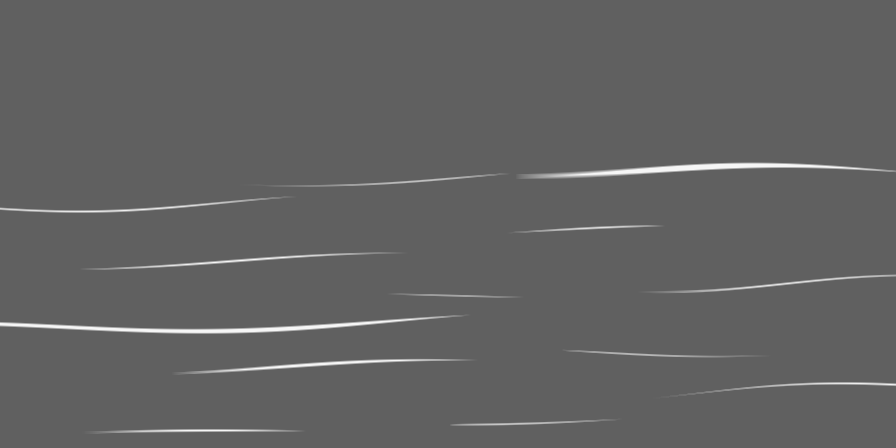
Give the GLSL for this background, as a Shadertoy shader.

```glsl
// Sparse white brush strokes drifting like ripples across flat grey.
#define STROKES 13
#define GROUND 0.378
#define INK 0.965
#define TOP 0.635
#define BOTTOM 0.02
#define THIN 0.0013
#define BOLD 0.0068
#define SOFT 0.0042
#define MIN_LENGTH 0.30
#define WAVE 0.015

const float PI = 3.14159265;

float hash(float n, float salt) {
    return fract(sin(n * 12.9898 + salt * 78.233) * 43758.5453);
}

// Coverage of a band of half width w by a box filter of the given size
float bandCoverage(float d, float w, float blur) {
    float covered = min(d + 0.5 * blur, w) - max(d - 0.5 * blur, -w);
    return clamp(covered / blur, 0.0, 1.0);
}

// One tapered, gently waving stroke; p is in canvas heights
float stroke(vec2 p, float id, float aspect) {
    // Only a few strokes of the series are bold
    float bold = pow(0.5 + 0.5 * cos(id * 6.0 * PI / 7.0), 6.0);
    float len = MIN_LENGTH + 1.1 * pow(hash(id, 1.0), 1.5) + 0.45 * bold;

    // Spread evenly down the canvas and by the golden ratio across it
    float row = (id + 0.7 * (hash(id, 2.0) - 0.5)) / float(STROKES - 1);
    vec2 center = vec2(aspect * fract(0.8 + id * 0.618034), mix(TOP, BOTTOM, row));

    float along = (p.x - center.x) / len + 0.5;
    if (along <= 0.0 || along >= 1.0) return 0.0;

    // Wavy centre line with a slight rise to the right
    float slope = mix(-0.025, 0.045, hash(id, 3.0));
    float phase = 2.0 * PI * hash(id, 4.0);
    float pitch = mix(4.0, 7.0, hash(id, 5.0));
    float bend = WAVE * min(len, 1.0) * sin(pitch * p.x + phase);
    float d = p.y - center.y - slope * (p.x - center.x) - bend;

    // Lopsided taper, with pressure varying along the stroke
    float skew = mix(0.6, 1.6, hash(id, 6.0));
    float taper = sin(PI * pow(along, skew));
    float pressure = 0.8 + 0.2 * sin(5.0 * p.x + phase + 1.0);
    float halfWidth = THIN * mix(0.9, 2.0, hash(id, 7.0));
    halfWidth = mix(halfWidth, BOLD, bold) * taper * pressure;

    // Bold strokes start with a softer edge
    float blur = max(SOFT, 1.0 / iResolution.y);
    blur *= 1.0 + 1.5 * bold * (1.0 - smoothstep(0.0, 0.4, along));
    return bandCoverage(d, halfWidth, blur);
}

void mainImage(out vec4 fragColor, in vec2 fragCoord) {
    vec2 p = fragCoord / iResolution.y;
    float aspect = iResolution.x / iResolution.y;

    float bare = 1.0;
    for (int i = 0; i < STROKES; i++) {
        bare *= 1.0 - stroke(p, float(i), aspect);
    }
    fragColor = vec4(vec3(mix(INK, GROUND, bare)), 1.0);
}
```
